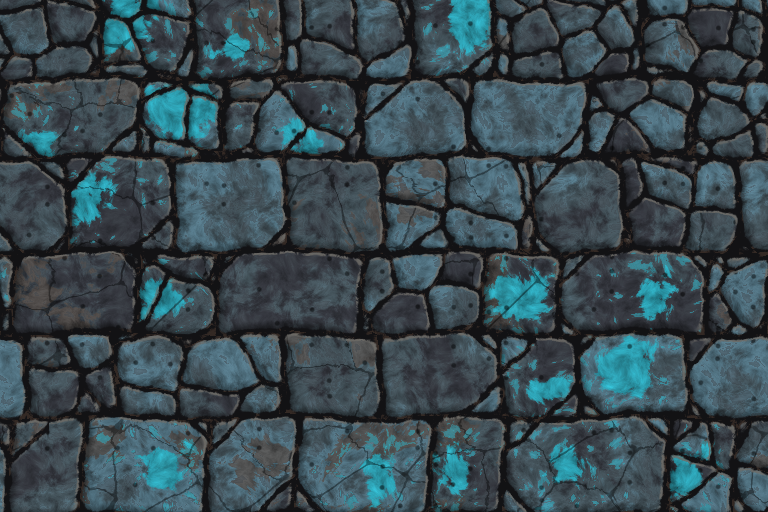
Give the GLSL for this texture, as a Shadertoy shader.

```glsl
// Weathered slate paving with splashes of turquoise paint.
// Jittered courses of blocks are chipped or broken into cellular fragments;
// layered sines stain the faces, and the edge slope lights the worn rims.

struct Stone {
    float edge;     // distance to the nearest joint
    vec2 id;        // one per fragment
    vec2 block;     // one per whole block
    vec2 local;     // position from the block centre
    vec2 halfSize;
};

vec2 hash2(vec2 c) {
    vec3 q = fract(c.xyx * vec3(.1031, .1030, .0973));
    q += dot(q, q.yzx + 33.33);
    return fract((q.xx + q.yz) * q.zy);
}

float smin(float a, float b, float k) {
    float h = max(k - abs(a - b), 0.) / k;
    return min(a, b) - h * h * k * .25;
}

// Layered sines, each octave warped by the one before
float mottle(vec2 p) {
    float sum = 0., amp = .5;
    for (int i = 0; i < 7; i++) {
        p = mat2(.8, .6, -.6, .8) * p * 1.7 + .75 * sin(p.yx + float(i) * 1.9);
        sum += amp * sin(p.x) * sin(p.y);
        amp *= .68;
    }
    return sum;
}

// Cellular fracture: x = distance to the crack, yz = cell
vec3 fracture(vec2 p) {
    vec2 base = floor(p), nearest = vec2(0), cell = base;
    float best = 9.;
    for (int k = 0; k < 9; k++) {
        vec2 c = base + vec2(k % 3 - 1, k / 3 - 1);
        vec2 toPoint = c + .1 + .8 * hash2(c) - p;
        float d = dot(toPoint, toPoint);
        if (d < best) { best = d; nearest = toPoint; cell = c; }
    }
    float edge = 9.;
    for (int k = 0; k < 25; k++) {
        vec2 c = cell + vec2(k % 5 - 2, k / 5 - 2);
        vec2 toPoint = c + .1 + .8 * hash2(c) - p;
        vec2 gap = toPoint - nearest;
        if (dot(gap, gap) > 1e-4)
            edge = smin(edge, dot(.5 * (toPoint + nearest), normalize(gap)), .08);
    }
    return vec3(edge, cell);
}

float seam(float i, float seed, float jitter) {
    return i + jitter * (hash2(vec2(i, seed)).x - .5);
}

// Lower seam, upper seam and index of the interval holding t
vec3 span(float t, float seed, float jitter) {
    float i = floor(t);
    i += step(seam(i + 1., seed, jitter), t) - step(t, seam(i, seed, jitter));
    return vec3(seam(i, seed, jitter), seam(i + 1., seed, jitter), i);
}

Stone layStone(vec2 p) {
    vec3 row = span(p.y, 3., .25);
    float shift = 7. * hash2(vec2(row.z, 9.)).x;
    vec3 col = span(p.x / 1.25 + shift, row.z + 20., .6);
    Stone s;
    s.block = vec2(col.z, row.z);
    s.halfSize = .5 * vec2(1.25 * (col.y - col.x), row.y - row.x);
    s.local = p - vec2(1.25 * (.5 * (col.x + col.y) - shift), .5 * (row.x + row.y));
    vec2 inset = s.halfSize - abs(s.local);
    s.edge = smin(inset.x, inset.y, .12);
    s.id = s.block * 7.;

    vec2 rnd = hash2(s.block + 61.);
    if (rnd.x < .45) {
        // Broken block
        float scale = mix(1.1, 2.1, rnd.y);
        vec3 f = fracture(p * scale + floor(rnd * 50.));
        s.edge = smin(s.edge, f.x / scale + .008, .07);
        s.id += f.yz;
    } else {
        // Whole block with some corners chipped off
        vec2 corner = sign(s.local);
        float h = hash2(s.block * 3. + corner + 17.).x, chip = .5 * h * h;
        float cut = (chip - inset.x - inset.y) * .707;
        if (chip > .2) {
            s.edge = smin(s.edge, abs(cut) + .005, .05);
            s.id += step(0., cut) * (corner + 3.);
        }
    }
    return s;
}

void mainImage(out vec4 fragColor, in vec2 fragCoord) {
    vec2 p = 5.8 * fragCoord / iResolution.y;
    float px = 5.8 / iResolution.y;
    vec2 bent = p + .03 * sin(p.yx * 3.1 + 1.) + .01 * sin(p.yx * 13.);
    Stone s = layStone(bent);
    float slope = (layStone(bent + .025).edge - s.edge) / .025;

    vec2 rnd = hash2(s.id + 5.), paint = hash2(s.block + 31.);
    float broad = mottle(p * 2. + rnd * 9.);
    float grain = mottle(p * 9. + rnd.yx * 5.);
    float edge = s.edge + .02 * grain;

    // Slate faces, from charcoal to blue grey
    float tone = .52 + .75 * (rnd.x - .5) + .4 * broad + .2 * grain;
    vec3 color = mix(vec3(.21, .22, .25), vec3(.27, .33, .36), smoothstep(.1, .45, tone));
    color = mix(color, vec3(.32, .45, .51), smoothstep(.48, .82, tone));
    float rust = smoothstep(.2, .35, broad + .3 * grain) * step(.72, rnd.y);
    color = mix(color, vec3(.31, .27, .25), .75 * rust);
    color = mix(color, vec3(.20, .22, .24), .5 * smoothstep(.28, .42, grain - .4 * broad));

    // Turquoise splash with a speckled halo
    float radius = .14 + .24 * paint.y;
    float reach = radius - length(s.local - (paint - .5) * s.halfSize);
    float splash = smoothstep(-.03, .05, reach + .22 * broad + .12 * grain);
    float halo = .55 * smoothstep(.1, .25, grain + .5 * broad + reach - .05);
    float painted = step(.55, hash2(s.block + 83.).x);
    color = mix(color, vec3(.15, .62, .69), .88 * painted * max(splash, halo));

    // Grit, pits and hairline cracks
    color *= 1. + .28 * grain;
    vec2 pitCell = floor(p * 5.), pit = hash2(pitCell + 7.);
    float pitDist = length(fract(p * 5.) - .3 - .4 * pit) / 5.;
    color *= 1. - .5 * step(.85, pit.x) * (1. - smoothstep(.015, .015 + 2. * px, pitDist));
    float hairline = fracture(p * 1.3 + .12 * broad + 40.).x;
    color *= 1. - .4 * step(.6, rnd.y) * (1. - smoothstep(.004, .004 + 1.5 * px, hairline));

    // Shaded lower left, worn pale rim on the upper right
    color *= 1. - .4 * clamp(slope, 0., 1.) * (1. - smoothstep(.03, .14, edge));
    float rim = 1. - smoothstep(.052, .052 + 1.5 * px, edge);
    float lit = smoothstep(.3, -.6, 0.) + clamp(.25 - .7 * slope, 0., .85);
    color = mix(color, vec3(.43, .42, .40), rim * lit * smoothstep(-.5, .1, grain));

    // Dark joints with a little soil
    vec3 joint = mix(vec3(.07, .07, .08), vec3(.20, .16, .14), smoothstep(.1, .6, grain + .3 * broad));
    color = mix(joint, color, smoothstep(.034 - px, .034 + px, edge));
    fragColor = vec4(color, 1.);
}
```
